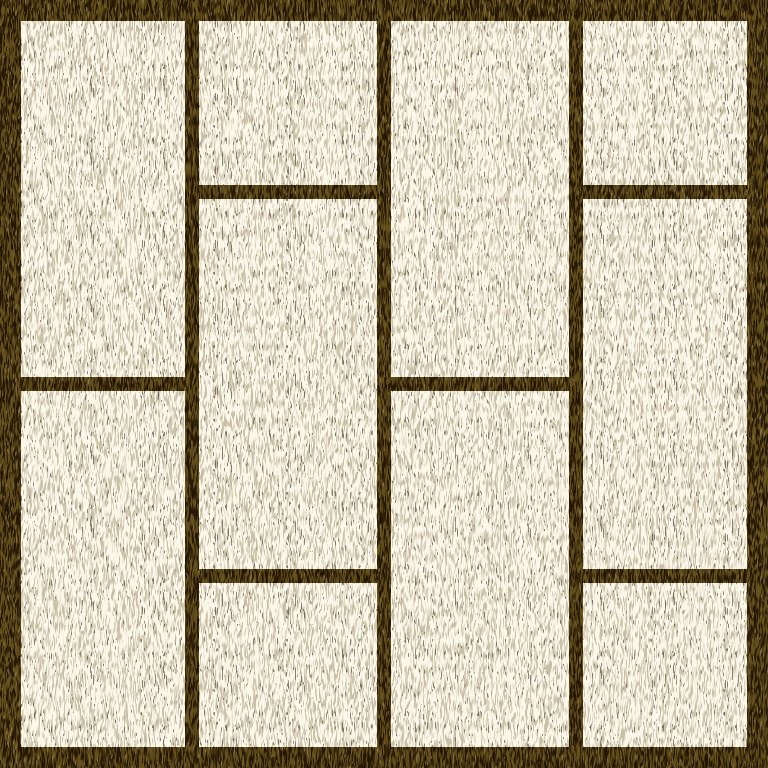
Write a WebGL 2 fragment shader that draws this pattern.

```glsl
#version 300 es
precision highp float;
// Staggered cream panels, four columns across, divided by dark brown strips
// inside a wider frame. Distances to the strips select the material, and
// noise in thin offset columns covers both with fine vertical fibres.

uniform vec2 u_resolution;
out vec4 fragColor;

const float TAU = 6.28319;

// Layout, in units of the canvas
const float COLUMNS = 4.0;
const float PANELS_PER_COLUMN = 2.0;
const float STAGGER = 0.5;
const float STRIP_HALF_WIDTH = 0.0091;
const float FRAME_WIDTH = 0.0273;

// Fibres: cells per canvas, cells per repeating patch, sideways sway in cells
const vec2 FIBRE_CELLS = vec2(780.0, 136.0);
const vec2 FIBRE_PATCH = vec2(74.0, 13.0);
const float FIBRE_SWAY = 0.7;
const float INK_AMOUNT = 0.6;
const float PALE_AMOUNT = 0.55;

// Colours
const vec3 CREAM = vec3(0.985, 0.97, 0.915);
const vec3 CREAM_SHADE = vec3(0.78, 0.745, 0.65);
const vec3 INK = vec3(0.25, 0.22, 0.17);
const vec3 BROWN_DARK = vec3(0.14, 0.085, 0.015);
const vec3 BROWN_LIGHT = vec3(0.40, 0.32, 0.11);
const vec3 PALE_FIBRE = vec3(0.64, 0.57, 0.42);

float hash(vec2 p) {
    return fract(sin(dot(p, vec2(127.1, 311.7))) * 43758.5453);
}

// Smooth noise along one column, each column shifted by its own offset
float columnNoise(float column, float y, float period) {
    y += hash(vec2(column, 71.3));
    float cell = floor(y);
    float low = hash(vec2(column, mod(cell, period)));
    float high = hash(vec2(column, mod(cell + 1.0, period)));
    return mix(low, high, smoothstep(0.0, 1.0, y - cell));
}

// Fibre noise that repeats after the given number of cells
float fibreNoise(vec2 p, vec2 period) {
    float column = floor(p.x);
    float left = columnNoise(mod(column, period.x), p.y, period.y);
    float right = columnNoise(mod(column + 1.0, period.x), p.y, period.y);
    return mix(left, right, smoothstep(0.0, 1.0, p.x - column));
}

// Distance to the nearest whole number
float lineDistance(float x) {
    return abs(x - round(x));
}

// Signed distance to the strips and frame, negative inside them
float latticeDistance(vec2 uv) {
    float column = floor(uv.x * COLUMNS);
    float row = uv.y * PANELS_PER_COLUMN + STAGGER * mod(column, 2.0);
    float vertical = lineDistance(uv.x * COLUMNS) / COLUMNS;
    float horizontal = lineDistance(row) / PANELS_PER_COLUMN;
    vec2 edge = min(uv, 1.0 - uv);
    float strips = min(vertical, horizontal) - STRIP_HALF_WIDTH;
    return min(strips, min(edge.x, edge.y) - FRAME_WIDTH);
}

void main() {
    vec2 uv = gl_FragCoord.xy / u_resolution;
    float pixel = 1.0 / min(u_resolution.x, u_resolution.y);

    // Swaying fibres, with a sparse layer of marks that repeats in patches
    vec2 p = uv * FIBRE_CELLS;
    vec2 patchPos = p / FIBRE_PATCH;
    p.x += FIBRE_SWAY * sin(TAU * (2.0 * patchPos.y + 3.0 * patchPos.x));
    float fibre = fibreNoise(p, FIBRE_CELLS);
    float mark = fibreNoise(p + vec2(0.5, 0.3), FIBRE_PATCH);

    // Cream panels
    vec3 panel = mix(CREAM_SHADE, CREAM, smoothstep(0.12, 0.65, fibre));
    float ink = 1.0 - smoothstep(0.08, 0.22, mark);
    panel = mix(panel, INK, INK_AMOUNT * ink);

    // Brown strips
    vec3 strip = mix(BROWN_DARK, BROWN_LIGHT, smoothstep(0.15, 0.85, fibre));
    strip = mix(strip, PALE_FIBRE, PALE_AMOUNT * smoothstep(0.76, 0.95, mark));

    float panelMask = smoothstep(-0.5 * pixel, 0.5 * pixel, latticeDistance(uv));
    fragColor = vec4(mix(strip, panel, panelMask), 1.0);
}
```
